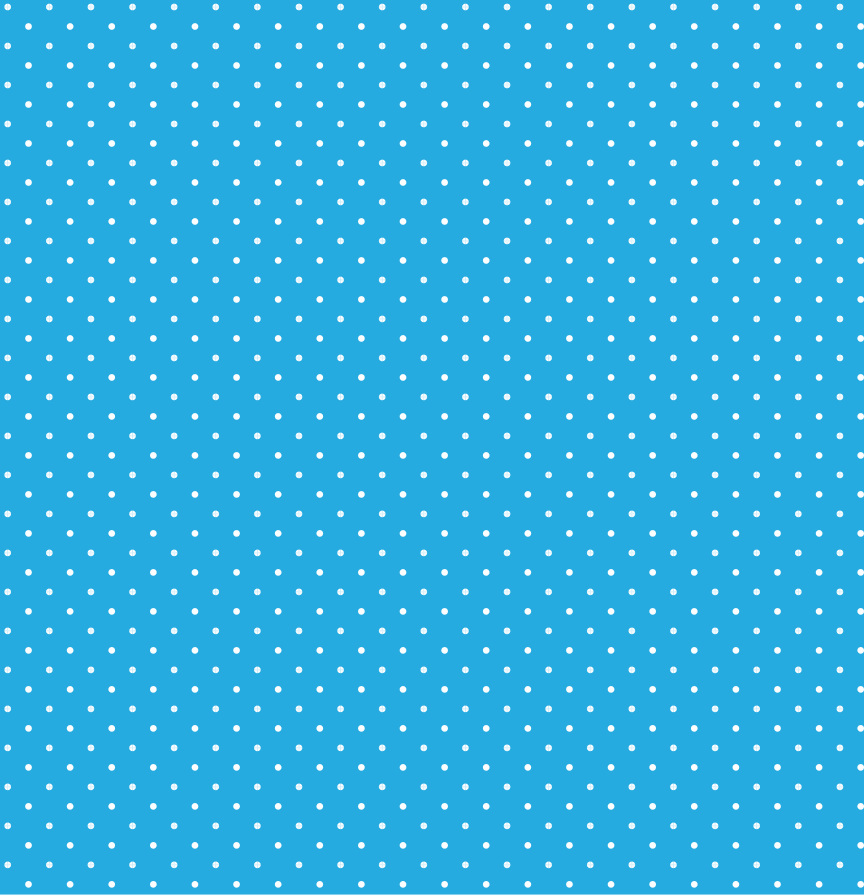
Reproduce this pattern procedurally as a WebGL 1 fragment shader.

```glsl
precision highp float;

uniform vec2 u_resolution;

// Lengths are fractions of the canvas height
const vec2 PITCH = vec2(0.04644, 0.04352);
const vec2 FIRST_DOT = vec2(0.0086, 0.0078); // from the top left corner
const float DOT_RADIUS = 0.0037;
const float SEAM_WIDTH = 0.0009;
const float SEAM_STRENGTH = 0.25;
const float EDGE_HEIGHT = 0.0016;
const vec3 BLUE = vec3(0.15, 0.67, 0.88);
const vec3 WHITE = vec3(0.985, 0.993, 1.0);

// Offset from the nearest point of a lattice
vec2 nearestOffset(vec2 p, vec2 origin) {
  return (fract((p - origin) / PITCH + 0.5) - 0.5) * PITCH;
}

float dotCoverage(vec2 offset, float pixel) {
  return clamp((DOT_RADIUS - length(offset)) / pixel + 0.5, 0.0, 1.0);
}

// Share of a pixel covered by a band centred on zero
float bandCoverage(float d, float width, float pixel) {
  float upper = min(d + 0.5 * pixel, 0.5 * width);
  float lower = max(d - 0.5 * pixel, -0.5 * width);
  return clamp((upper - lower) / pixel, 0.0, 1.0);
}

void main() {
  float pixel = 1.0 / u_resolution.y;
  vec2 p = vec2(gl_FragCoord.x, u_resolution.y - gl_FragCoord.y) * pixel;

  // Two lattices, shifted by half a pitch, make the staggered rows
  vec2 seamed = nearestOffset(p, FIRST_DOT);
  vec2 plain = nearestOffset(p, FIRST_DOT + 0.5 * PITCH);

  // Faint tile joints cross the dots of the first lattice
  float seam = max(bandCoverage(seamed.x, SEAM_WIDTH, pixel),
                   bandCoverage(seamed.y, SEAM_WIDTH, pixel));
  float seamedDot = dotCoverage(seamed, pixel) * (1.0 - SEAM_STRENGTH * seam);
  float ink = max(seamedDot, dotCoverage(plain, pixel));

  // White sliver along the bottom edge
  ink = max(ink, bandCoverage(1.0 - p.y, 2.0 * EDGE_HEIGHT, pixel));

  gl_FragColor = vec4(mix(BLUE, WHITE, ink), 1.0);
}
```
